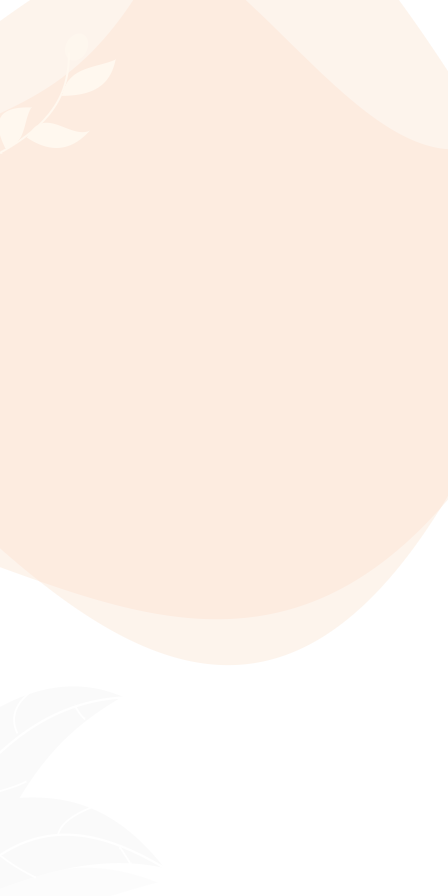
Write a WebGL 1 fragment shader that draws this background.

```glsl
precision highp float;
uniform vec2 u_resolution;

// Signed distance above a cubic Bezier graph spanning x = span.x .. span.y
float above(vec2 p, vec2 span, vec4 h) {
  float width = span.y - span.x;
  float t = clamp((p.x - span.x) / width, 0.0, 1.0);
  vec3 a = mix(h.xyz, h.yzw, t);
  vec2 b = mix(a.xy, a.yz, t);
  float slope = 3.0 * (b.y - b.x) / width;
  return (p.y - mix(b.x, b.y, t)) / sqrt(1.0 + slope * slope);
}

// Thin line along a graph, positive inside
float stroke(vec2 p, vec2 span, vec4 h, float halfWidth) {
  float ends = min(p.x - span.x, span.y - p.x);
  return min(halfWidth - abs(above(p, span, h)), ends + halfWidth);
}

// Area between two graphs over the same span, positive inside
float between(vec2 p, vec2 span, vec4 low, vec4 high) {
  float sides = min(above(p, span, low), -above(p, span, high));
  return min(sides, span.y - p.x);
}

// Leaf from base to tip; bulges are Bezier heights relative to its length
float leaf(vec2 p, vec2 base, vec2 tip, vec2 left, vec2 right) {
  vec2 axis = tip - base;
  float size = length(axis);
  axis /= size;
  p -= base;
  vec2 q = vec2(dot(p, axis), dot(p, vec2(-axis.y, axis.x))) / size;
  float d = between(q, vec2(0.0, 1.0), vec4(0.0, right, 0.0), vec4(0.0, left, 0.0));
  return min(d, q.x) * size;
}

float cover(float d) {
  return clamp(d * u_resolution.x + 0.5, 0.0, 1.0);
}

// Two overlapping blobs; the overlap is the deeper peach
vec3 blobs(vec2 p) {
  float first = above(p, vec2(0.0, 1.0), vec4(0.776, 0.483, 0.335, 0.893));
  first = min(first, -above(p, vec2(0.0, 0.32), vec4(1.747, 1.797, 1.858, 2.036)));
  first = min(first, -above(p, vec2(0.865, 1.0), vec4(2.034, 1.975, 1.91, 1.841)));
  float second = above(p, vec2(0.0, 1.0), vec4(0.734, 0.613, 0.495, 0.885));
  second = min(second, -above(p, vec2(0.0, 0.104), vec4(1.953, 1.978, 2.002, 2.024)));
  second = min(second, -above(p, vec2(0.516, 1.0), vec4(2.029, 1.889, 1.678, 1.667)));
  float a = cover(first), b = cover(second);
  vec3 pale = mix(vec3(1.0), vec3(0.992, 0.957, 0.927), max(a, b));
  return mix(pale, vec3(0.992, 0.925, 0.88), min(a, b));
}

// Cream sprig: curved stem, three leaves and a bud
vec3 sprig(vec3 color, vec2 p) {
  vec3 cream = vec3(1.0, 0.973, 0.937);
  float d = stroke(p.yx, vec2(1.659, 1.88), vec4(0.0, 0.133, 0.153, 0.154), 0.0022);
  d = max(d, leaf(p, vec2(0.138, 1.786), vec2(0.258, 1.867), vec2(0.33, 0.06), vec2(-0.22, -0.33)));
  d = max(d, leaf(p, vec2(0.06, 1.693), vec2(0.2, 1.708), vec2(0.5, -0.1), vec2(-0.28, -0.3)));
  d = max(d, leaf(p, vec2(0.013, 1.667), vec2(0.07, 1.76), vec2(0.55, 0.6), vec2(-0.3, 0.0)));
  color = mix(color, cream, cover(d));
  vec2 q = p - vec2(0.171, 1.895);
  q.x -= 0.2 * q.y;
  float bud = 0.025 * (1.0 - length(q / vec2(0.025, 0.03)));
  return mix(color, cream, 0.75 * cover(bud));
}

// Pale grey foliage with white veins
vec3 foliage(vec3 color, vec2 p) {
  float upper = between(p, vec2(0.0, 0.273), vec4(-1.0), vec4(0.422, 0.471, 0.484, 0.445));
  upper = min(upper, above(p, vec2(0.039, 0.273), vec4(0.211, 0.344, 0.398, 0.445)));
  float lower = between(p, vec2(0.0, 0.367), vec4(0.016, 0.0625, 0.09, 0.0625),
                        vec4(0.215, 0.23, 0.219, 0.0625));
  float under = between(p, vec2(0.0, 0.352), vec4(-0.05, -0.05, 0.0, 0.03),
                        vec4(0.016, 0.075, 0.078, 0.03));
  color = mix(color, vec3(0.99), cover(under));
  color = mix(color, vec3(0.98), cover(max(upper, lower)));

  // Midribs, then side veins
  float vein = stroke(p, vec2(0.0, 0.273), vec4(0.32, 0.404, 0.4375, 0.443), 0.0025);
  vein = max(vein, stroke(p, vec2(0.0, 0.367), vec4(0.091, 0.172, 0.135, 0.0625), 0.0025));
  vein = max(vein, stroke(p.yx, vec2(0.365, 0.453), vec4(0.038, 0.025, 0.03, 0.065), 0.002));
  vein = max(vein, stroke(p, vec2(0.169, 0.188), vec4(0.422, 0.41, 0.402, 0.396), 0.002));
  vein = max(vein, stroke(p, vec2(0.0, 0.057), vec4(0.234, 0.24, 0.245, 0.255), 0.002));
  vein = max(vein, stroke(p.yx, vec2(0.138, 0.198), vec4(0.13, 0.135, 0.155, 0.205), 0.002));
  vein = max(vein, stroke(p, vec2(0.268, 0.292), vec4(0.109, 0.095, 0.085, 0.07), 0.002));
  vein = max(vein, stroke(p, vec2(0.0, 0.078), vec4(0.091, 0.07, 0.055, 0.042), 0.002));
  return mix(color, vec3(1.0), cover(vein));
}

void main() {
  vec2 p = gl_FragCoord.xy / u_resolution * vec2(1.0, 2.0);
  vec3 color = blobs(p);
  color = sprig(color, p);
  color = foliage(color, p);
  gl_FragColor = vec4(color, 1.0);
}
```
